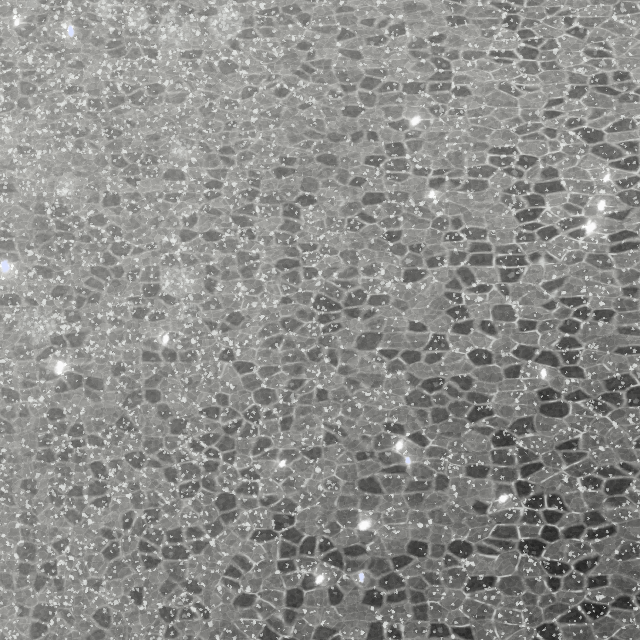
Write a Shadertoy shader that draws this texture.

```glsl
// Grey porous tissue: dark rounded cells, thin pale walls, white crystals and glints.

const vec3 GREY_TINT = vec3(1.0, 1.0, 0.98);
const vec3 CRYSTAL = vec3(0.92, 0.93, 0.92);
const vec3 COOL_GLINT = vec3(0.86, 0.89, 1.0);

vec2 hash2(vec2 p) {
    vec3 q = fract(vec3(p.xyx) * vec3(0.1031, 0.1030, 0.0973));
    q += dot(q, q.yzx + 33.33);
    return fract((q.xx + q.yz) * q.zy);
}

// Layered sines, roughly -1 to 1.
float waves(vec2 p) {
    float sum = 0.0, amp = 0.5;
    for (int i = 0; i < 4; i++) {
        sum += amp * sin(p.x + 1.7 * sin(p.y)) * cos(p.y + 1.3 * sin(p.x * 0.8));
        p = mat2(1.3, 1.1, -1.1, 1.3) * p + 2.7;
        amp *= 0.6;
    }
    return sum;
}

// Cellular noise: x = distance to seed, y = gap to the next seed, z = cell id.
vec3 cellular(vec2 p) {
    vec2 base = floor(p);
    float near = 8.0, next = 8.0, id = 0.0;
    for (int y = -1; y <= 1; y++)
    for (int x = -1; x <= 1; x++) {
        vec2 cell = base + vec2(x, y);
        vec2 seed = hash2(cell + 40.0);
        float d = length(cell + 0.1 + 0.8 * seed - p);
        if (d < near) {
            next = near;
            near = d;
            id = hash2(cell + 217.0).x;
        } else {
            next = min(next, d);
        }
    }
    return vec3(near, next - near, id);
}

// Irregular specks; density is the share of seeds that carry one.
float specks(vec2 p, float density, float size) {
    p += 0.35 * vec2(waves(p * 2.3), waves(p.yx * 2.1 + 5.0));
    vec3 c = cellular(p);
    float radius = size * (0.55 + 0.45 * fract(c.z * 37.0));
    return step(1.0 - density, c.z) * (1.0 - smoothstep(radius * 0.6, radius * 1.3, c.x));
}

// Pale crusted discs gathered toward the upper left.
float crusts(vec2 uv, float roughness) {
    float sum = 0.0;
    for (int i = 0; i < 13; i++) {
        vec2 h = hash2(vec2(float(i) * 7.0, 13.0));
        vec2 k = hash2(vec2(float(i) * 5.0, 71.0));
        vec2 center = vec2(0.36 * h.x, 1.0 - 0.52 * h.y * h.y);
        float radius = mix(0.012, 0.034, k.x);
        float d = length(uv - center) + 0.006 * roughness;
        sum = max(sum, (1.0 - smoothstep(radius * 0.6, radius * 1.1, d)) * (0.5 + 0.5 * k.y));
    }
    return sum;
}

// Bright slanted flakes: x = core, y = soft halo, z = coolness.
vec3 glints(vec2 uv, float roughness) {
    vec3 sum = vec3(0.0);
    for (int i = 0; i < 18; i++) {
        vec2 center = hash2(vec2(float(i) * 11.0, 5.0));
        vec2 h = hash2(vec2(float(i) * 3.0, 91.0));
        float angle = 0.5 + 1.6 * h.x;
        vec2 along = vec2(cos(angle), sin(angle));
        vec2 d = uv - center;
        float size = mix(0.004, 0.0075, h.y);
        float shape = length(vec2(dot(d, along) * 0.6, dot(d, vec2(-along.y, along.x))));
        float core = 1.0 - smoothstep(size * 0.5, size * 1.2, shape + 0.002 * roughness);
        float halo = exp(-dot(d, d) / (size * size * 7.0));
        sum = max(sum, vec3(core, halo, core * step(0.7, h.x)));
    }
    return sum;
}

void mainImage(out vec4 fragColor, in vec2 fragCoord) {
    vec2 uv = fragCoord / iResolution.xy;
    float rough = waves(uv * 260.0);
    float cluster = waves(uv * 34.0 + 3.0);

    // Light falls off toward the lower right.
    float tone = mix(mix(0.55, 0.34, uv.x), mix(0.64, 0.56, uv.x), smoothstep(-0.1, 0.9, uv.y));
    tone += 0.03 * waves(uv * 9.0);
    float open = smoothstep(0.1, 1.2, uv.x + 0.45 * (1.0 - uv.y));

    // Cells grow to the right and flatten toward the top.
    vec2 p = vec2(uv.x - 0.16 * uv.x * uv.x, uv.y + 0.28 * uv.y * uv.y) * 37.0;
    p += 0.28 * vec2(waves(p * 0.7), waves(p.yx * 0.7 + 4.0));
    vec3 cell = cellular(p);
    vec3 fine = cellular(p * 1.9 + 11.0 + 0.2 * rough);
    float pit = smoothstep(0.1, 0.32, cell.y) * smoothstep(0.15, 0.95, cell.z);
    float wall = 1.0 - smoothstep(0.02, 0.16, cell.y);
    float fineWall = 1.0 - smoothstep(0.02, 0.2, fine.y);

    tone -= pit * mix(0.10, 0.20, open);
    tone += wall * mix(0.04, 0.12, open) * (0.7 + 0.6 * cluster);
    tone += (0.06 * fineWall + 0.09 * (fine.z - 0.5)) * (1.0 - 0.6 * pit);
    tone += 0.035 * rough + 0.06 * (cellular(uv * 190.0).z - 0.5);

    // Crystals sit in clusters and along the walls.
    float density = clamp(0.13 - 0.05 * open + 0.16 * cluster, 0.02, 0.3);
    float crystal = specks(uv * 95.0, density, 0.42) * (1.0 - 0.7 * pit);
    crystal = max(crystal, 0.8 * specks(uv * 170.0 + 9.0, density * 1.2, 0.5));
    float vein = wall * smoothstep(0.15, 0.6, waves(uv * 75.0 + 8.0)) * open;
    crystal = max(crystal, 0.75 * vein);

    float crust = crusts(uv, rough);
    float crumbs = specks(uv * 150.0 + 31.0, 0.6, 0.6);
    vec3 glint = glints(uv, rough);

    vec3 color = tone * GREY_TINT;
    color = mix(color, CRYSTAL, 0.8 * crystal);
    color = mix(color, CRYSTAL, crust * (0.3 + 0.5 * crumbs));
    color += 0.2 * glint.y;
    color = mix(color, mix(vec3(0.98), COOL_GLINT, glint.z), glint.x);
    fragColor = vec4(clamp(color, 0.0, 1.0), 1.0);
}
```
